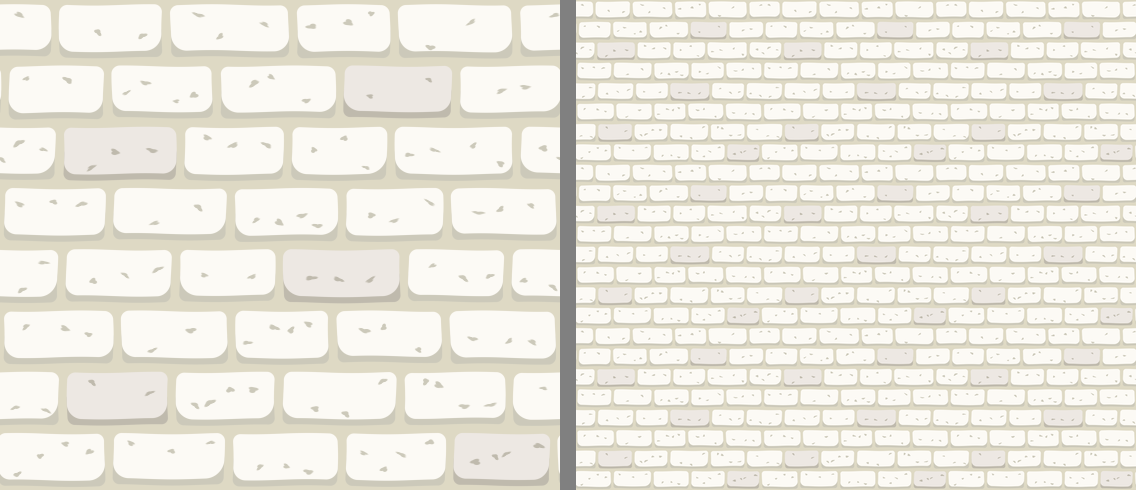
Left, the tile; right, the same tile 3 across and 3 down.
This texture is drawn by a Shadertoy shader. Its source:

```glsl
// Painted brick wall: staggered courses of soft-cornered pale bricks on mortar.
// Each brick is a rounded-box distance with a lower lip and hashed chips;
// cell indices wrap in both directions, so the wall tiles.

#define ROWS 8.0
#define COLS 5.0
#define STAGGER 0.55       // shift of alternate courses, in bricks
#define JOINT_JITTER 0.07  // wander of the vertical joints, in bricks
#define HALF_GAP 0.07      // half the vertical joint, in course heights
#define FACE_BOTTOM 0.17   // vertical limits inside a course
#define FACE_TOP 0.92
#define LIP_BOTTOM 0.07
#define WOBBLE 0.011
#define CHIP_SIZE 0.072

const vec3 MORTAR    = vec3(0.87, 0.85, 0.77);
const vec3 PALE_FACE = vec3(0.99, 0.98, 0.96);
const vec3 PALE_LIP  = vec3(0.80, 0.79, 0.73);
const vec3 GREY_FACE = vec3(0.93, 0.91, 0.89);
const vec3 GREY_LIP  = vec3(0.75, 0.73, 0.68);

// Column of the grey brick in each course from the top, -1 for none
const int GREY_COLUMN[8] = int[8](-1, 3, 0, -1, 2, -1, 0, 4);

float hash(vec2 cell, float salt) {
    return fract(sin(dot(vec3(cell, salt), vec3(12.9898, 78.233, 37.719))) * 43758.5453);
}

// Position of a vertical joint, in bricks
float joint(float i, float row) {
    return i + JOINT_JITTER * (2.0 * hash(vec2(mod(i, COLS), row), 1.0) - 1.0);
}

// Radii: top right, bottom right, top left, bottom left
float roundBox(vec2 p, vec2 halfSize, vec4 radii) {
    vec2 side = p.x > 0.0 ? radii.xy : radii.zw;
    float r = p.y > 0.0 ? side.x : side.y;
    vec2 q = abs(p) - halfSize + r;
    return min(max(q.x, q.y), 0.0) + length(max(q, 0.0)) - r;
}

// Irregular flat blob
float chip(vec2 p, vec2 size, float seed) {
    float tilt = 0.5 * sin(seed * 3.0);
    p = mat2(cos(tilt), sin(tilt), -sin(tilt), cos(tilt)) * p / size;
    float a = atan(p.y, p.x);
    float edge = 0.9 + 0.16 * sin(2.0 * a + seed) + 0.18 * sin(3.0 * a + seed * 2.3);
    return (length(p) - edge) * size.y;
}

float cover(float d, float px) {
    return 1.0 - smoothstep(-0.7 * px, 0.7 * px, d);
}

void mainImage(out vec4 fragColor, in vec2 fragCoord) {
    vec2 uv = fragCoord / iResolution.xy;
    float px = ROWS / iResolution.y;
    float brickWidth = ROWS / COLS * iResolution.x / iResolution.y;

    // Course, counted from the top, and the brick between two joints
    float course = floor(uv.y * ROWS);
    float row = mod(ROWS - 1.0 - course, ROWS);
    float x = uv.x * COLS - STAGGER * (1.0 - mod(row, 2.0));
    float i = floor(x);
    if (x < joint(i, row)) i -= 1.0;
    else if (x >= joint(i + 1.0, row)) i += 1.0;
    float left = joint(i, row), right = joint(i + 1.0, row);
    vec2 cell = vec2(mod(i, COLS), row);
    float seed = 6.2832 * hash(cell, 2.0);

    // Brick space, in course heights
    float halfWidth = 0.5 * (right - left) * brickWidth - HALF_GAP;
    vec2 p = vec2((x - 0.5 * (left + right)) * brickWidth, uv.y * ROWS - course);
    vec2 w = p + WOBBLE * vec2(sin(p.y * 5.0 + seed), sin(p.x * 3.5 + seed * 1.7));
    float sag = 0.03 * (hash(cell, 3.0) - 0.5);
    float bottom = FACE_BOTTOM + sag;

    // Lip below, face on top with rounder lower corners
    float lipBottom = LIP_BOTTOM + sag;
    float lip = roundBox(w - vec2(0.0, 0.5 * (lipBottom + 0.6)),
                         vec2(halfWidth, 0.5 * (0.6 - lipBottom)), vec4(0.11));
    vec4 radii = vec4(0.13, 0.18 + 0.12 * hash(cell, 4.0),
                      0.13, 0.18 + 0.12 * hash(cell, 5.0));
    float face = roundBox(w - vec2(0.0, 0.5 * (bottom + FACE_TOP)),
                          vec2(halfWidth, 0.5 * (FACE_TOP - bottom)), radii);

    // Two to four chips spread along the brick
    float chips = 1.0;
    float count = 2.0 + floor(2.6 * hash(cell, 6.0));
    for (float k = 0.0; k < count; k++) {
        float salt = 10.0 + 5.0 * k;
        float along = (k + 0.2 + 0.6 * hash(cell, salt)) / count;
        vec2 center = vec2((2.0 * along - 1.0) * (halfWidth - 0.1),
                           mix(bottom + 0.07, FACE_TOP - 0.14, hash(cell, salt + 1.0)));
        vec2 size = CHIP_SIZE * vec2(0.75 + 0.55 * hash(cell, salt + 2.0),
                                     0.38 + 0.3 * hash(cell, salt + 3.0));
        chips = min(chips, chip(p - center, size, seed + salt));
    }

    // Colour the layers
    bool grey = GREY_COLUMN[int(row)] == int(cell.x);
    vec3 lipColor = grey ? GREY_LIP : PALE_LIP;
    vec3 faceColor = mix(grey ? GREY_FACE : PALE_FACE, lipColor, cover(chips, px));
    vec3 color = mix(MORTAR, lipColor, cover(lip, px));
    color = mix(color, faceColor, cover(face, px));
    fragColor = vec4(color, 1.0);
}
```
